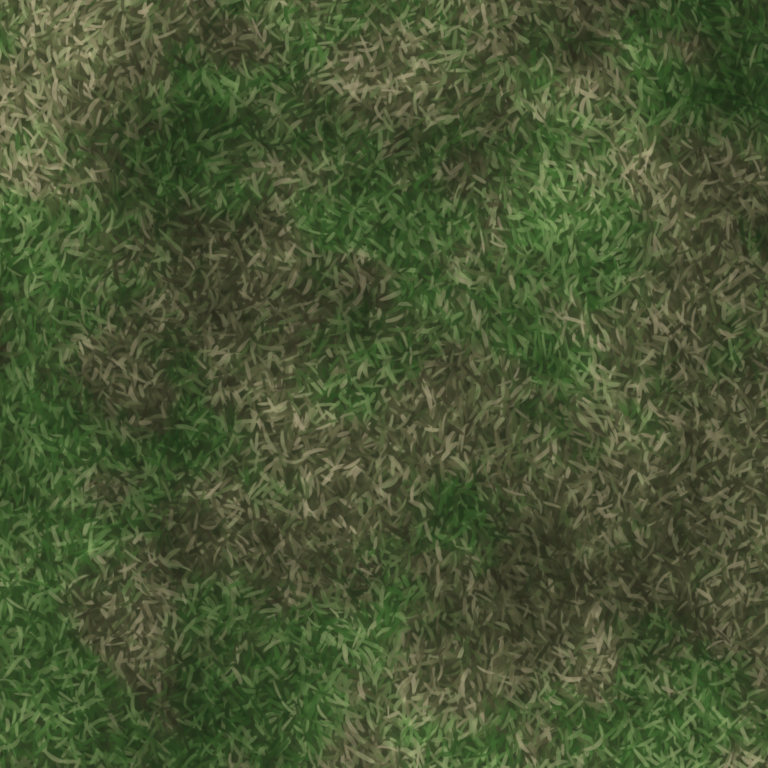
Give the GLSL for this texture, as a WebGL 2 fragment shader.

```glsl
#version 300 es
precision highp float;
// Patchy lawn: short curved green blades mixed with dry straw over dark soil.
#define CELLS 46.0
#define LAYERS 7
#define BLADE_WIDTH 0.12
#define EDGE_SOFTNESS 0.13
#define BLADE_OPACITY 0.8
#define PATCH_SCALE 7.0
#define CLUMP_SCALE 17.0
#define ANGLE_SPREAD 2.6
#define DRY_BIAS 0.02
#define BRIGHTNESS 1.06
#define SHADE_CONTRAST 0.55

uniform vec2 u_resolution;
out vec4 fragColor;

const vec3 SOIL = vec3(0.15, 0.18, 0.11);
const vec3 DARK_GREEN = vec3(0.14, 0.23, 0.11);
const vec3 GREEN = vec3(0.22, 0.35, 0.16);
const vec3 LIGHT_GREEN = vec3(0.42, 0.50, 0.31);
const vec3 UMBER = vec3(0.20, 0.20, 0.135);
const vec3 OLIVE = vec3(0.33, 0.335, 0.225);
const vec3 STRAW = vec3(0.55, 0.52, 0.41);

float hash(vec2 p) {
    return fract(sin(dot(p, vec2(127.1, 311.7))) * 43758.5453);
}

float noise(vec2 p) {
    vec2 cell = floor(p), f = fract(p);
    f = f * f * (3.0 - 2.0 * f);
    float low = mix(hash(cell), hash(cell + vec2(1, 0)), f.x);
    float high = mix(hash(cell + vec2(0, 1)), hash(cell + vec2(1, 1)), f.x);
    return mix(low, high, f.y);
}

float fbm(vec2 p) {
    float sum = 0.0, amplitude = 0.5;
    for (int i = 0; i < 4; i++) {
        sum += amplitude * noise(p);
        p = mat2(0.8, 0.6, -0.6, 0.8) * p * 2.03 + 17.3;
        amplitude *= 0.5;
    }
    return sum / 0.9375;
}

// Three-stop colour ramp
vec3 ramp(vec3 a, vec3 b, vec3 c, float t) {
    return mix(mix(a, b, clamp(t * 2.0, 0.0, 1.0)), c, clamp(t * 2.0 - 1.0, 0.0, 1.0));
}

vec3 grassColor(float dry, float tone) {
    vec3 fresh = ramp(DARK_GREEN, GREEN, LIGHT_GREEN, tone);
    vec3 withered = ramp(UMBER, OLIVE, STRAW, tone);
    return mix(fresh, withered, dry);
}

// Coverage of a tapered, bent blade centred at the origin
float bladeMask(vec2 p, float angle, float halfLength, float bend, float thickness) {
    float c = cos(angle), s = sin(angle);
    vec2 q = vec2(c * p.x + s * p.y, c * p.y - s * p.x);
    q.y += bend * (q.x * q.x - 0.15);
    float along = q.x / halfLength;
    float width = BLADE_WIDTH * thickness * (1.0 - 0.6 * along * along);
    float side = 1.0 - smoothstep(width - EDGE_SOFTNESS * 0.5, width + EDGE_SOFTNESS * 0.5, abs(q.y));
    return side * (1.0 - smoothstep(0.6, 1.0, abs(along)));
}

void main() {
    vec2 uv = gl_FragCoord.xy / min(u_resolution.x, u_resolution.y);

    // Ragged patches of dryness and light, broken up by small clumps
    float clump = fbm(uv * CLUMP_SCALE + 71.0) - 0.5;
    float patches = fbm(uv * PATCH_SCALE + 3.7) + 0.5 * clump;
    float dryness = smoothstep(0.28, 0.72, patches + DRY_BIAS);
    float light = fbm(uv * 4.0 + 41.0) - 0.5 + 0.5 * (fbm(uv * CLUMP_SCALE + 23.0) - 0.5);
    float flow = (noise(uv * 9.0 + 9.0) - 0.5) * 1.6;

    // Matted ground below the blades
    float matting = fbm(uv * CELLS * 1.7);
    vec3 color = mix(SOIL, grassColor(dryness, 0.4), matting);

    // Overlapping layers of blades, brighter towards the top
    for (int layer = 0; layer < LAYERS; layer++) {
        float depth = float(layer) / float(LAYERS - 1);
        vec2 p = uv * CELLS + float(layer) * vec2(7.37, 3.61);
        vec2 home = floor(p);
        for (int y = -1; y <= 1; y++) {
            for (int x = -1; x <= 1; x++) {
                vec2 cell = home + vec2(x, y);
                vec2 seed = cell + float(layer) * 61.7;
                vec2 center = cell + vec2(hash(seed), hash(seed + 5.3));
                float angle = 1.57 + flow + (hash(seed + 11.9) - 0.5) * ANGLE_SPREAD;
                float halfLength = mix(0.4, 0.95, hash(seed + 23.1));
                float bend = (hash(seed + 31.7) - 0.5) * 0.7;
                float thickness = mix(0.65, 1.35, hash(seed + 37.9));
                float mask = bladeMask(p - center, angle, halfLength, bend, thickness);
                float dry = clamp(dryness + (hash(seed + 43.3) - 0.5) * 0.8, 0.0, 1.0);
                float tone = hash(seed + 57.1) * 0.95 + depth * 0.1 + light * 0.6;
                color = mix(color, grassColor(dry, tone), mask * BLADE_OPACITY);
            }
        }
    }

    // Fine mottling and broad shade
    float mottle = noise(uv * CELLS * 2.6) - 0.5;
    color *= BRIGHTNESS + 0.2 * mottle + SHADE_CONTRAST * light;
    fragColor = vec4(color, 1.0);
}
```
